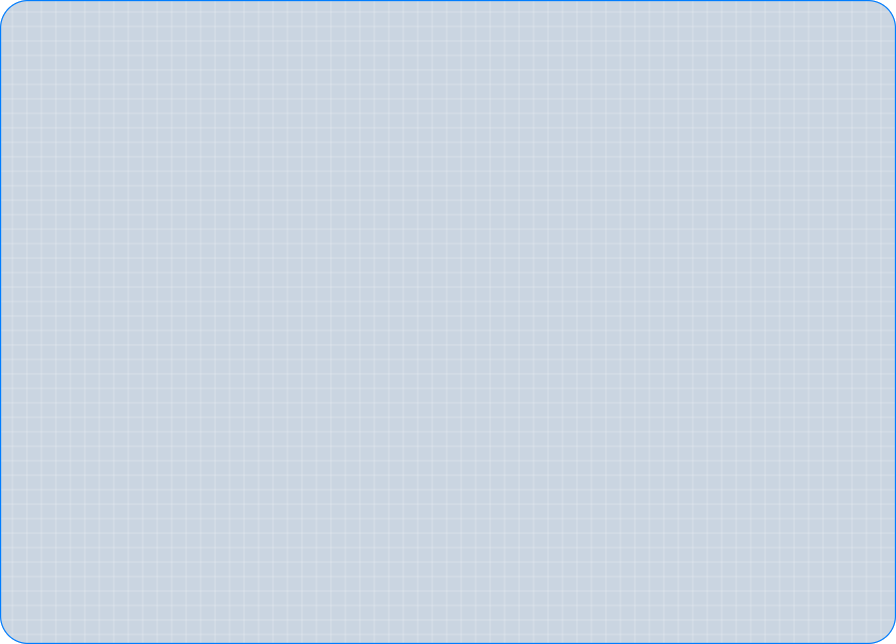
Reproduce this pattern procedurally as a Shadertoy shader.

```glsl
// Faint square grid on a pale slate card with rounded corners and a thin blue border.

// Lengths are fractions of the canvas width
#define CELLS_ACROSS 61.9
#define FIRST_LINE vec2(0.0139, 0.0134)
#define LINE_WIDTH 0.0020
#define LINE_OPACITY 0.14
#define CORNER_RADIUS 0.0312
#define BORDER_WIDTH 0.0013
#define CARD_COLOR vec3(0.794, 0.836, 0.882)
#define LINE_COLOR vec3(1.0)
#define BORDER_COLOR vec3(0.0, 0.49, 1.0)
#define PAGE_COLOR vec3(1.0)

// Share of a pixel covered by a band centred at distance zero
float bandCoverage(float dist, float width, float pixel) {
    float overlap = min(dist + 0.5 * pixel, 0.5 * width)
                  - max(dist - 0.5 * pixel, -0.5 * width);
    return clamp(overlap / pixel, 0.0, 1.0);
}

float roundedBox(vec2 p, vec2 halfSize, float radius) {
    vec2 q = abs(p) - halfSize + radius;
    return length(max(q, 0.0)) + min(max(q.x, q.y), 0.0) - radius;
}

// Signed offset to the nearest grid line on one axis
float lineOffset(float position) {
    return (fract(position * CELLS_ACROSS + 0.5) - 0.5) / CELLS_ACROSS;
}

void mainImage(out vec4 fragColor, in vec2 fragCoord) {
    float pixel = 1.0 / iResolution.x;
    vec2 size = iResolution.xy * pixel;
    vec2 p = fragCoord * pixel;

    // Grid measured from the top left; crossings blend twice
    vec2 fromTopLeft = vec2(p.x, size.y - p.y) - FIRST_LINE;
    float columns = bandCoverage(lineOffset(fromTopLeft.x), LINE_WIDTH, pixel);
    float rows = bandCoverage(lineOffset(fromTopLeft.y), LINE_WIDTH, pixel);
    vec3 color = mix(CARD_COLOR, LINE_COLOR, columns * LINE_OPACITY);
    color = mix(color, LINE_COLOR, rows * LINE_OPACITY);

    // Border just inside the card edge, page beyond it
    float edge = roundedBox(p - 0.5 * size, 0.5 * size, CORNER_RADIUS);
    float outside = clamp(edge / pixel + 0.5, 0.0, 1.0);
    float border = bandCoverage(edge + 0.5 * BORDER_WIDTH, BORDER_WIDTH, pixel);
    color = mix(color, PAGE_COLOR, outside);
    color = mix(color, BORDER_COLOR, border);

    fragColor = vec4(color, 1.0);
}
```
